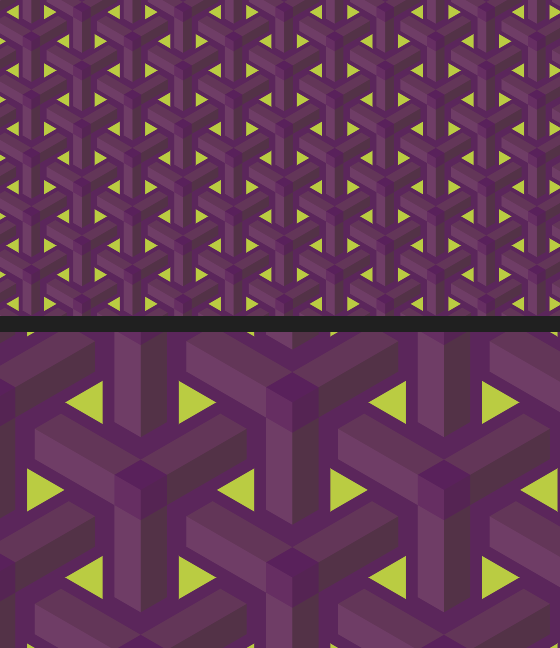
Top, the full canvas; bottom, a detail of the centre.
A Shadertoy shader for this pattern:

```glsl
const float PITCH = 0.1847;               // node spacing, in canvas heights
const vec2 ORIGIN = vec2(0.013, 0.0924);  // a node, relative to the centre
const float OUTER = 0.2175;               // half width of a bar with its border
const float INNER = 0.150;                // half width of the bar faces
const float END_GAP = 0.05;               // border left at the end of a bar
const float C30 = 0.866025;

const vec3 LIME = vec3(0.73, 0.80, 0.26);
const vec3 BORDER = vec3(0.355, 0.150, 0.355);
const vec3 BAR_TOP = vec3(0.390, 0.210, 0.345);
const vec3 BAR_LEFT = vec3(0.435, 0.240, 0.400);
const vec3 BAR_RIGHT = vec3(0.325, 0.195, 0.280);
const vec3 CUBE_TOP = vec3(0.350, 0.130, 0.355);
const vec3 CUBE_LEFT = vec3(0.400, 0.180, 0.385);
const vec3 CUBE_RIGHT = vec3(0.335, 0.140, 0.325);

// Lattice basis and the three bar directions
const vec2 UP_RIGHT = vec2(C30, 0.5);
const vec2 UP_LEFT = vec2(-C30, 0.5);
const vec2 DOWN = vec2(0.0, -1.0);

float coverage(float inside, float px) {
    return smoothstep(-0.5 * px, 0.5 * px, inside);
}

// Distance to the nearest of the parallel lattice lines along dir
float lineDistance(vec2 p, vec2 dir) {
    float across = dot(p, vec2(-dir.y, dir.x)) / C30;
    return abs(across - round(across)) * C30;
}

// Positive inside the three bars leaving a node
float tripod(vec2 p) {
    float along = max(dot(p, DOWN), max(dot(p, UP_RIGHT), dot(p, UP_LEFT)));
    float side = sqrt(max(dot(p, p) - along * along, 0.0));
    float reach = 1.0 - OUTER / C30 - END_GAP;
    return min(INNER - side, (reach - along) * C30 - 0.5 * side);
}

// Positive inside the hexagonal outline of the cube at a node
float cube(vec2 p) {
    p = abs(p);
    return INNER - max(p.x, 0.5 * p.x + C30 * p.y);
}

vec3 shadeFaces(vec2 p, vec3 top, vec3 left, vec3 right, float px) {
    vec3 lower = mix(left, right, coverage(p.x, px));
    return mix(lower, top, coverage(C30 * p.y - 0.5 * abs(p.x), px));
}

void mainImage(out vec4 fragColor, in vec2 fragCoord) {
    vec2 p = (fragCoord - 0.5 * iResolution.xy) / iResolution.y;
    p = (p - ORIGIN) / PITCH;
    float px = 1.0 / (iResolution.y * PITCH);

    // Openings between the bars
    float gap = min(lineDistance(p, DOWN),
                min(lineDistance(p, UP_RIGHT), lineDistance(p, UP_LEFT)));
    vec3 color = mix(BORDER, LIME, coverage(gap - OUTER, px));

    // Tripods at the four corners of the lattice cell
    vec2 cell = floor(vec2(p.y + p.x / (2.0 * C30), p.y - p.x / (2.0 * C30)));
    for (int i = 0; i < 2; i++) {
        for (int j = 0; j < 2; j++) {
            vec2 node = cell + vec2(i, j);
            vec2 q = p - node.x * UP_RIGHT - node.y * UP_LEFT;
            vec3 bars = shadeFaces(q, BAR_TOP, BAR_LEFT, BAR_RIGHT, px);
            vec3 core = shadeFaces(q, CUBE_TOP, CUBE_LEFT, CUBE_RIGHT, px);
            color = mix(color, bars, coverage(tripod(q), px));
            color = mix(color, core, coverage(cube(q), px));
        }
    }
    fragColor = vec4(color, 1.0);
}
```
